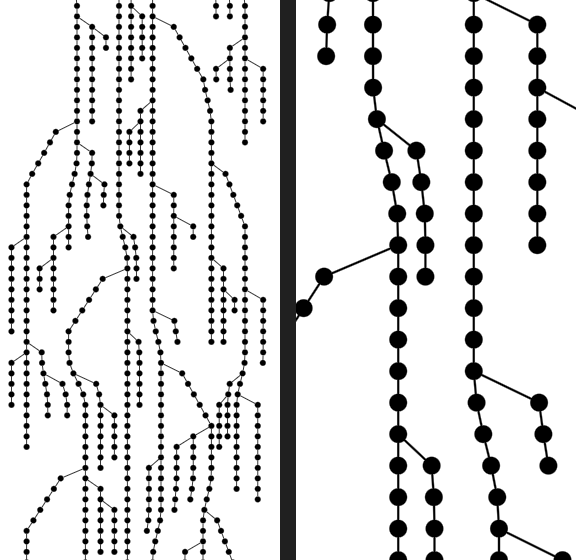
Left, the full canvas; right, a detail of the centre.
Write a WebGL 1 fragment shader that draws this pattern.

```glsl
precision highp float;
// Draws branching trees of black dots that hang down a white ground in even rows.
// Six wandering trunks die and regrow from a neighbour; the lanes between them
// hold side branches and twigs. The nearest dot or link gives the ink.
uniform vec2 u_resolution;

const float ROW = 0.0375;         // row spacing, in canvas widths
const float FIRST_ROW = 0.021;
const float DOT_RADIUS = 0.0106;
const float LINK_HALF_WIDTH = 0.0013;
const float EDGE_PIXELS = 1.25;   // width of the smoothed edge
const float TRUNK_GAP = 0.15;
const float MIDDLE = 2.5;         // between the two trunks that never die
const float LIFE = 33.0;          // rows from one regrowth to the next
const float DEATH = 31.0;         // age at which a trunk stops
const float BEND = 5.0;           // rows needed to settle after regrowth
const float BLOCK = 11.0;         // rows that hold one side branch
const vec3 PAPER = vec3(1.0);
const vec3 INK = vec3(0.0);

float hash(vec2 p) {
  return fract(sin(dot(p, vec2(127.1, 311.7))) * 43758.55);
}

// Whole-number modulo, safe against rounding.
float cycle(float x, float n) {
  return floor(mod(x + 0.5, n));
}

vec2 nodeAt(float x, float row) {
  return vec2(x, FIRST_ROW + row * ROW);
}

float segmentDistance(vec2 p, vec2 a, vec2 b) {
  vec2 ab = b - a;
  float t = clamp(dot(p - a, ab) / dot(ab, ab), 0.0, 1.0);
  return length(p - a - ab * t);
}

// Signed distance to a dot and the link up to its parent.
float linkedNode(vec2 p, vec2 node, vec2 parent) {
  float dotEdge = length(p - node) - DOT_RADIUS;
  return min(dotEdge, segmentDistance(p, node, parent) - LINK_HALF_WIDTH);
}

// Sideways step of a trunk, in half columns.
float wander(float k, float block) {
  return (floor(3.0 * hash(vec2(k, block))) - 1.0) * 0.03;
}

float trunkHome(float k, float row) {
  float t = row / 19.0 + hash(vec2(k, 71.0));
  float block = floor(t);
  float drift = mix(wander(k, block), wander(k, block + 1.0), smoothstep(0.75, 1.0, fract(t)));
  return 0.125 + TRUNK_GAP * k + drift;
}

// Rows since regrowth; the middle trunks never die.
float trunkAge(float k, float row) {
  return abs(k - MIDDLE) < 1.0 ? 10.0 : cycle(row - 12.0 - 14.0 * k, LIFE);
}

bool trunkAlive(float k, float row) {
  bool unborn = k < 0.5 && row < 11.5;
  return trunkAge(k, row) < DEATH && !unborn;
}

// A regrown trunk bends out from its inner neighbour.
float trunkX(float k, float row) {
  float settled = clamp(trunkAge(k, row) / BEND, 0.0, 1.0);
  float source = trunkHome(k + sign(MIDDLE - k), row);
  return mix(source, trunkHome(k, row), mix(0.42, 1.0, settled));
}

float trunkDistance(vec2 p, float k, float row) {
  if (!trunkAlive(k, row)) return 1.0;
  float parent = trunkAge(k, row) < 0.5 ? k + sign(MIDDLE - k) : k;
  return linkedNode(p, nodeAt(trunkX(k, row), row), nodeAt(trunkX(parent, row - 1.0), row - 1.0));
}

// A lane closes while its outer trunk regrows across it.
bool laneOpen(float lane, float row) {
  float age = trunkAge(lane < MIDDLE - 0.5 ? lane : lane + 1.0, row);
  return abs(lane + 0.5 - MIDDLE) > 2.5 || (age >= BEND && age < DEATH);
}

// Column of a lane: share is the way from the parent trunk to the other one.
float laneX(float lane, float row, float fromRight, float share) {
  return mix(trunkHome(lane, row), trunkHome(lane + 1.0, row), abs(fromRight - share));
}

float laneDistance(vec2 p, float lane, float row) {
  float i = cycle(row + floor(BLOCK * hash(vec2(lane, 37.0))), BLOCK);
  vec2 seed = vec2(lane, row - i);
  bool outer = abs(lane + 0.5 - MIDDLE) > 2.5;
  float fromRight = outer ? step(lane, 0.0) : step(0.5, hash(seed));
  float start = floor(2.0 * hash(seed + 0.3));
  float end = start + 5.0 + floor(6.0 * hash(seed + 0.6));
  float above = row - 1.0;
  float root = row - i + start - 1.0;
  float trunk = lane + fromRight;
  bool rooted = trunkAlive(trunk, root) && trunkAge(trunk, root) >= BEND;
  if (!rooted || !laneOpen(lane, root) || !laneOpen(lane, row)) return 1.0;

  // Branch beside the trunk
  float d = 1.0;
  float branchAbove = laneX(lane, above, fromRight, 0.36);
  if (i >= start && i < end) {
    float parentX = i < start + 0.5 ? trunkX(trunk, above) : branchAbove;
    d = linkedNode(p, nodeAt(laneX(lane, row, fromRight, 0.36), row), nodeAt(parentX, above));
  }
  // Twig beside the branch
  float twigStart = start + 1.0 + floor(3.0 * hash(seed + 0.8));
  float twigEnd = twigStart + 2.0 + floor(6.0 * hash(seed + 1.1));
  if (!outer && hash(seed + 1.4) < 0.8 && i >= twigStart && i < twigEnd) {
    float parentX = i < twigStart + 0.5 ? branchAbove : laneX(lane, above, fromRight, 0.69);
    d = min(d, linkedNode(p, nodeAt(laneX(lane, row, fromRight, 0.69), row), nodeAt(parentX, above)));
  }
  return d;
}

void main() {
  vec2 p = vec2(gl_FragCoord.x, u_resolution.y - gl_FragCoord.y) / u_resolution.x;
  float rowAbove = floor((p.y - FIRST_ROW) / ROW);
  float d = 1.0;
  for (int s = 0; s < 2; s++) {
    float row = rowAbove + float(s);
    for (int k = 0; k < 6; k++) d = min(d, trunkDistance(p, float(k), row));
    for (int j = -1; j < 6; j++) d = min(d, laneDistance(p, float(j), row));
  }
  float ink = clamp(0.5 - d * u_resolution.x / EDGE_PIXELS, 0.0, 1.0);
  gl_FragColor = vec4(mix(PAPER, INK, ink), 1.0);
}
```
